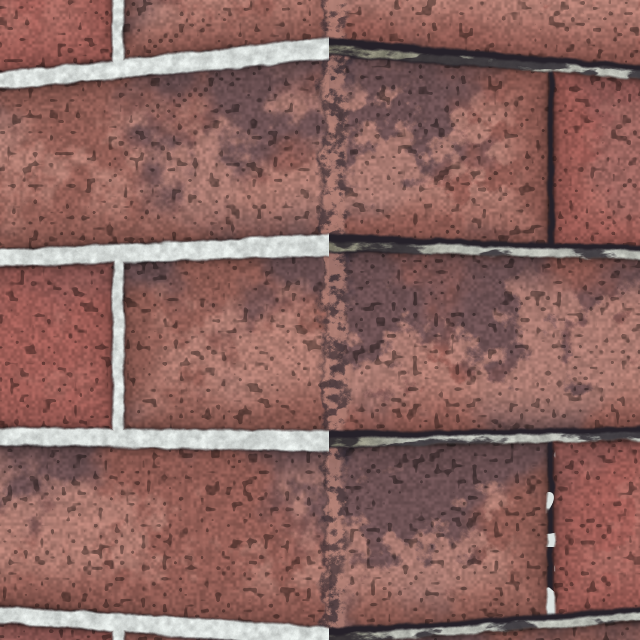
A Shadertoy shader for this texture:

```glsl
// Weathered brick corner: two walls meet at a vertical arris, with courses in perspective.
// Each wall is mapped to course and brick coordinates; layered noise adds wear, soot and grit.
// Pale mortar fills the left joints, while the right joints are thin, dirty and shadowed.

const float CORNER = 0.514;
const vec3 CLAY   = vec3(0.57, 0.37, 0.335);
const vec3 WORN   = vec3(0.71, 0.51, 0.465);
const vec3 SOOT   = vec3(0.40, 0.31, 0.325);
const vec3 RED    = vec3(0.65, 0.37, 0.345);
const vec3 SHADOW = vec3(0.15, 0.13, 0.16);
const vec3 MORTAR = vec3(0.86, 0.88, 0.87);
const vec3 GRIME  = vec3(0.52, 0.51, 0.44);

float hash(vec2 p) {
    return fract(sin(dot(p, vec2(127.1, 311.7))) * 43758.5);
}

float noise(vec2 p) {
    vec2 i = floor(p), f = fract(p);
    f = f * f * (3.0 - 2.0 * f);
    return mix(mix(hash(i), hash(i + vec2(1, 0)), f.x),
               mix(hash(i + vec2(0, 1)), hash(i + vec2(1, 1)), f.x), f.y);
}

float fbm(vec2 p) {
    float sum = 0.0, amp = 0.5;
    for (int i = 0; i < 5; i++) {
        sum += amp * noise(p);
        p = mat2(1.6, 1.2, -1.2, 1.6) * p + 7.3;
        amp *= 0.5;
    }
    return sum / 0.97;
}

// Coverage of a shape from its signed distance
float cover(float d, float aa) {
    return 1.0 - smoothstep(-aa, aa, d);
}

// Fired clay: q = position, f = place in the brick, edge = distance to its rim
vec3 brickColor(vec2 q, vec2 f, float edge, float h, float seed, bool right, bool outer) {
    vec2 o = vec2(seed * 17.0, seed * 31.0);
    float broad = fbm(q * 6.0 + o);
    float flake = fbm(q * 36.0 + o);
    float inside = smoothstep(0.0, 0.085, edge + (broad - 0.5) * 0.09);
    vec3 c = mix(CLAY, RED, outer ? 0.8 : 0.25 * seed);

    // Dark firing and soot, heaviest near the arris and along the top
    float dark = broad + (right ? 0.26 * exp(-h / 0.13) : 0.02) + 0.22 * (0.45 - f.y);
    c = mix(c, SOOT, smoothstep(0.46, 0.68, dark) * (outer ? 0.25 : 0.85));

    // Flaked pale surface, crisper on the right wall
    float wear = 0.55 * fbm(q * 8.0 + o + 4.0) + 0.45 * flake + 0.22 * (f.y - 0.45);
    float soft = right ? 0.045 : 0.10;
    float worn = smoothstep(0.50 - soft, 0.50 + soft, wear) * inside;
    c = mix(c, WORN, worn * (outer ? 0.3 : 0.85));

    // Black stain beneath the upper inside corner
    float stain = right ? exp(-h / 0.055 - f.y * 4.0) : 0.0;
    c = mix(c, SHADOW * 1.4, smoothstep(0.22, 0.5, stain + (flake - 0.5) * 0.6) * 0.8);

    // Rim darkening, grain and small pits
    c *= 1.0 - 0.18 * exp(-edge / 0.025) - 0.35 * exp(-max(edge, 0.0) / 0.004);
    c *= 0.86 + 0.28 * noise(q * 210.0);
    return c * (1.0 - 0.35 * smoothstep(0.72, 0.88, noise(q * 120.0 + o)));
}

// Crumbled edge where the two walls meet
vec3 addArris(vec3 c, vec2 q, float x) {
    float ragged = (fbm(q * 45.0) - 0.5) * 0.03;
    float strip = cover(abs(x - 0.008 + ragged) - 0.019, 0.006);
    float chips = fbm(q * vec2(75.0, 90.0) + 9.0);
    vec3 rough = mix(SOOT * 0.75, WORN, smoothstep(0.34, 0.58, chips));
    c = mix(c, rough, strip * 0.8);
    return mix(c, SHADOW, 0.5 * cover(abs(x + 0.010 + ragged) - 0.002, 0.004));
}

void mainImage(out vec4 fragColor, in vec2 fragCoord) {
    vec2 q = fragCoord / iResolution.xy;
    q.y = 1.0 - q.y;
    float aa = 1.2 / iResolution.y;
    float x = q.x - CORNER, h = abs(x);
    bool right = x > 0.0;

    // Perspective courses: first joint and spacing vary with distance from the corner
    vec2 far = right ? vec2(0.1146, 0.2826) : vec2(0.126, 0.278);
    vec2 course = mix(vec2(0.0755, 0.307), far, h / (right ? 1.0 - CORNER : CORNER));
    float row = (q.y - course.x) / course.y;
    float id = floor(row), joint = floor(row + 0.5);

    // Staggered bricks: header joints alternate between the walls
    bool split = (mod(id, 2.0) > 0.5) != right;
    float head = right ? 0.347 : 0.329;
    bool outer = split && h > head;
    vec2 span = outer ? vec2(head, 0.67) : vec2(0.0, split ? head : 0.67);
    vec2 f = vec2((h - span.x) / (span.y - span.x), row - id);
    float edge = min(min(f.y, 1.0 - f.y) * course.y - (right ? 0.009 : 0.014),
                     split ? abs(h - head) - (right ? 0.004 : 0.008) : 1.0);
    float seed = hash(vec2(id + 5.0, (right ? 2.0 : 0.0) + (outer ? 1.0 : 0.0)));
    vec3 c = brickColor(q, f, edge, h, seed, right, outer);
    c = addArris(c, q, x);

    // Joint distances with crumbled outlines
    float wobble = (fbm(q * 38.0) - 0.5) * 0.008;
    float bed = (row - joint) * course.y + wobble;
    float header = split ? abs(h - head + wobble) : 1.0;
    float grain = fbm(q * 110.0);
    vec3 mortar = MORTAR * (0.80 + 0.36 * grain);
    if (right) {
        float dirt = 1.0 - smoothstep(0.0, 0.5 / (1.0 + max(joint, 0.0)), h);
        float gaps = smoothstep(0.48, 0.62, fbm(q * vec2(22.0, 50.0)) + 0.12 * dirt);
        mortar = mix(mortar, GRIME * (0.7 + 0.6 * grain), 0.35 + 0.65 * dirt);
        c = mix(c, SHADOW, cover(header - 0.0042, aa * 1.5));
        float fleck = smoothstep(0.62, 0.68, noise(q * vec2(70.0, 45.0))) * step(1.5, id);
        c = mix(c, MORTAR, fleck * cover(header - 0.006, aa * 1.5));
        c = mix(c, SHADOW, cover(abs(bed + 0.003) - 0.010 - 0.004 * dirt, 0.003));
        c = mix(c, mortar, cover(abs(bed - 0.002) - 0.0065, aa * 1.5) * (1.0 - 0.8 * gaps));
    } else {
        float width = mix(0.0165, 0.0125, h / CORNER);
        float d = min(abs(bed) - width, header - 0.0085);
        c = mix(c, SHADOW, 0.45 * cover(d - 0.002, 0.003));
        c = mix(c, mortar, cover(d, aa * 1.5));
    }
    fragColor = vec4(clamp(c, 0.0, 1.0), 1.0);
}
```
